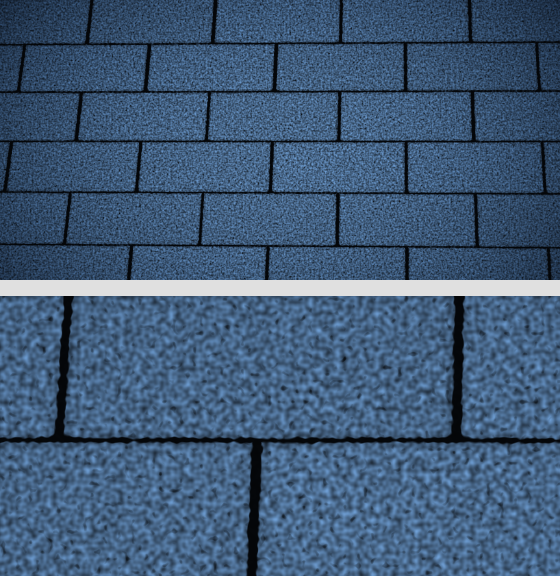
Top: the whole. Bottom: its middle third, enlarged.
This texture is drawn by a WebGL 1 fragment shader. Its source:

```glsl
precision highp float;
// Blue asphalt roof shingles in staggered courses, with granules and dark seams.

uniform vec2 u_resolution;

const vec3 SHINGLE_BLUE = vec3(0.285, 0.408, 0.545);
const vec3 SEAM_BLACK = vec3(0.015, 0.022, 0.032);
const float FIRST_COURSE = 0.155;    // depth of the first full course
const float COURSE_HEIGHT = 0.1693;
const float COURSE_GROWTH = 0.0029;  // courses grow toward the bottom
const float SEAM_HALF = 0.0029;
const float JOINT_HALF = 0.0061;

float hash(vec2 p) {
  vec3 q = fract(vec3(p.xyx) * 0.1031);
  q += dot(q, q.yzx + 33.33);
  return fract((q.x + q.y) * q.z);
}

float cornerSlope(vec2 cell, vec2 offset) {
  float angle = 6.28319 * hash(cell);
  return dot(vec2(cos(angle), sin(angle)), offset);
}

float gradientNoise(vec2 p) {
  vec2 i = floor(p);
  vec2 f = p - i;
  vec2 w = f * f * f * (f * (f * 6.0 - 15.0) + 10.0);
  vec2 e = vec2(1.0, 0.0);
  float low = mix(cornerSlope(i, f), cornerSlope(i + e, f - e), w.x);
  float high = mix(cornerSlope(i + e.yx, f - e.yx),
                   cornerSlope(i + e.xx, f - e.xx), w.x);
  return mix(low, high, w.y);
}

float smoothMin(float a, float b, float radius) {
  float h = max(radius - abs(a - b), 0.0);
  return min(a, b) - h * h / (4.0 * radius);
}

// Returns the distance to the nearest seam edge and the id of the tab.
vec3 shingleLayout(vec2 p) {
  // Courses fan out slightly and become taller with depth.
  float depth = p.y - 0.015 * (p.x - 1.0) * (p.y - 0.47);
  depth += 0.0012 * gradientNoise(p * 7.0 + 40.0);
  float height = sqrt(COURSE_HEIGHT * COURSE_HEIGHT
                      + 4.0 * COURSE_GROWTH * (depth - FIRST_COURSE));
  float course = (height - COURSE_HEIGHT) / (2.0 * COURSE_GROWTH);
  float row = floor(course);
  float across = course - row;

  // Joints spread from a vanishing line; alternate rows shift by half a tab.
  float tabWidth = 0.4531 + 0.0485 * p.y;
  float column = (p.x - 1.219 + 0.017 * p.y) / tabWidth;
  column -= 0.0088 * column * column;
  column += 0.5 * mod(row + 1.0, 2.0);
  float joint = floor(column + 0.5);
  float jointHalf = JOINT_HALF * mix(0.82, 1.12, hash(vec2(joint, row) + 71.0));

  float side = abs(column - joint) * tabWidth - jointHalf;
  float bottom = (1.0 - across) * height - SEAM_HALF;
  float top = across * height - SEAM_HALF;
  float edge = min(smoothMin(side, bottom, 0.012), top);
  return vec3(edge, floor(column), row);
}

// Brightness of the mineral granules, including sparse dark ones.
float granules(vec2 p) {
  float grain = gradientNoise(p * 151.0) + 0.65 * gradientNoise(p * 97.0 + 19.0);
  float mottle = gradientNoise(p * 23.0 + 7.0);
  float specks = smoothstep(0.22, 0.55, gradientNoise(p * 123.0 + 53.0));
  return max(1.03 + 0.62 * grain + 0.06 * mottle - 0.38 * specks, 0.18);
}

// Light falls off toward the edges, more in red than in blue.
vec3 falloff(vec2 p) {
  vec2 d = p - vec2(1.0, 0.55);
  float light = 1.0 - 0.37 * d.x * d.x - 0.75 * d.y * d.y;
  return pow(vec3(light), vec3(1.15, 1.0, 0.87));
}

void main() {
  // Two units wide, one unit high, depth measured downward.
  vec2 p = gl_FragCoord.xy / u_resolution;
  p = vec2(2.0 * p.x, 1.0 - p.y);
  float softness = max(0.8 / u_resolution.y, 0.0014);

  // Granules roughen the seam edges.
  vec3 tab = shingleLayout(p);
  float roughness = 0.0028 * gradientNoise(p * 118.0 + 31.0)
                  + 0.0012 * gradientNoise(p * 47.0);
  float edge = tab.x + roughness;
  float surface = smoothstep(-softness, softness, edge);
  float shade = mix(0.84, 1.0, smoothstep(0.0, 0.009, edge));

  float grain = granules(p);
  float tabTone = 0.98 + 0.05 * (hash(tab.yz + 17.0) - 0.5);
  vec3 shingle = SHINGLE_BLUE * falloff(p) * grain * tabTone * shade;
  vec3 seam = SEAM_BLACK * (0.6 + 0.5 * grain);
  gl_FragColor = vec4(mix(seam, shingle, surface), 1.0);
}
```
